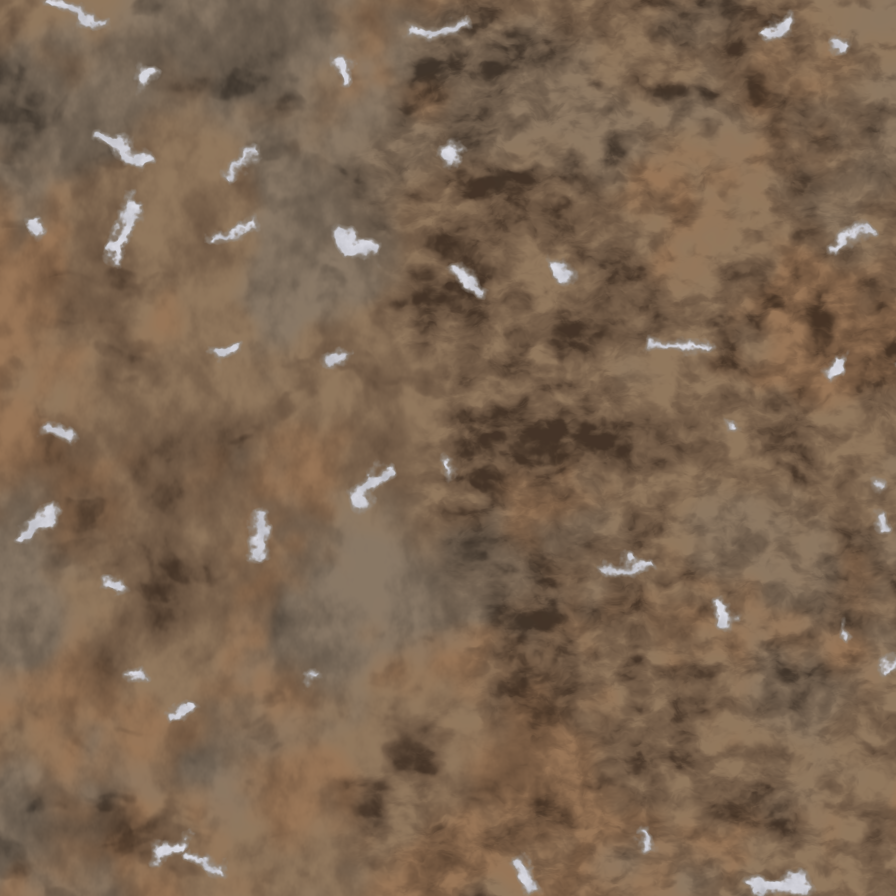
This texture is drawn by a WebGL 1 fragment shader. Its source:

```glsl
precision highp float;
// Weathered brown earth with blurred mottling, gritty crevices and scattered pale flakes.
uniform vec2 u_resolution;

const vec3 DARK_SOIL = vec3(0.27, 0.205, 0.155);
const vec3 UMBER = vec3(0.45, 0.36, 0.28);
const vec3 TAN = vec3(0.57, 0.47, 0.365);
const vec3 GREY_SOIL = vec3(0.48, 0.425, 0.365);
const vec3 RUST = vec3(0.50, 0.36, 0.25);
const vec3 FLAKE_RIM = vec3(0.58, 0.55, 0.52);
const vec3 FLAKE_WHITE = vec3(0.80, 0.80, 0.83);

const float FLAKE_CELLS = 9.0;       // flake grid cells across the canvas
const float FLAKE_CHANCE = 0.50;     // share of cells holding a flake
const float FLAKE_RAGGED = 0.030;    // outline distortion
const float MOTTLE_CONTRAST = 1.15;
const float GRIT_CONTRAST = 0.85;

float hash(vec2 p) {
  vec3 q = fract(vec3(p.xyx) * 0.1031);
  q += dot(q, q.yzx + 33.33);
  return fract((q.x + q.y) * q.z);
}

float noise(vec2 p) {
  vec2 i = floor(p);
  vec2 f = fract(p);
  f = f * f * f * (f * (f * 6.0 - 15.0) + 10.0);
  float low = mix(hash(i), hash(i + vec2(1.0, 0.0)), f.x);
  float high = mix(hash(i + vec2(0.0, 1.0)), hash(i + vec2(1.0, 1.0)), f.x);
  return mix(low, high, f.y);
}

// Rotated octaves, centred on zero.
float fbm(vec2 p) {
  float sum = 0.0;
  float amp = 0.5;
  for (int i = 0; i < 4; i++) {
    sum += amp * (noise(p) - 0.5);
    p = mat2(1.6, 1.2, -1.2, 1.6) * p + 17.3;
    amp *= 0.55;
  }
  return sum;
}

vec2 warp(vec2 p) {
  return vec2(fbm(p), fbm(p + 41.7));
}

// Signed distance to the nearest ragged flake.
float flakeDistance(vec2 uv) {
  vec2 p = uv + FLAKE_RAGGED * warp(uv * 42.0);
  vec2 home = floor(p * FLAKE_CELLS);
  float nearest = 1.0;
  for (int y = -1; y <= 1; y++) {
    for (int x = -1; x <= 1; x++) {
      vec2 cell = home + vec2(float(x), float(y));
      float present = step(hash(cell + 5.0), FLAKE_CHANCE);
      vec2 jitter = 0.1 + 0.8 * vec2(hash(cell + 11.0), hash(cell + 23.0));
      vec2 q = p - (cell + jitter) / FLAKE_CELLS;
      float angle = 6.2832 * hash(cell + 37.0);
      float c = cos(angle);
      float s = sin(angle);
      q = mat2(c, -s, s, c) * q;
      float size = hash(cell + 53.0);
      float halfLength = mix(0.003, 0.034, size * size);
      float radius = mix(0.005, 0.011, hash(cell + 71.0));
      q.x -= clamp(q.x, -halfLength, halfLength);
      nearest = min(nearest, mix(1.0, length(q) - radius, present));
    }
  }
  return nearest;
}

vec3 soil(vec2 uv) {
  // Soft ground on the left gives way to crisp grit on the right.
  float gritty = smoothstep(0.42, 0.62, uv.x + 0.5 * fbm(uv * 4.0 + 9.0));
  vec2 bent = uv + 0.05 * warp(uv * 9.0);
  float broad = fbm(bent * 5.0 + 3.0);
  float mottle = fbm(bent * vec2(17.0, 12.0) + 29.0);
  float softGrain = fbm(uv * vec2(52.0, 38.0) + 61.0);
  float grit = fbm((uv + 0.018 * warp(uv * 30.0)) * vec2(38.0, 56.0) + 83.0);

  float tone = 0.57 + 0.40 * broad + 0.60 * MOTTLE_CONTRAST * mottle;
  tone += mix(0.35 * softGrain, GRIT_CONTRAST * grit, gritty);
  // Sparse shadowed hollows.
  float hollow = smoothstep(0.10, 0.30, fbm(bent * vec2(13.0, 19.0) + 97.0));
  tone -= hollow * mix(0.20, 0.32, gritty);

  vec3 color = mix(DARK_SOIL, UMBER, smoothstep(0.05, 0.50, tone));
  color = mix(color, TAN, smoothstep(0.42, 0.82, tone));
  float light = dot(color, vec3(0.333));
  float greyness = smoothstep(-0.02, 0.20, fbm(uv * 5.5 + 131.0));
  float warmth = smoothstep(0.0, 0.22, fbm(uv * 6.5 + 157.0));
  color = mix(color, GREY_SOIL * light / 0.423, greyness * mix(0.85, 0.45, gritty));
  return mix(color, RUST * light / 0.37, warmth * 0.5 * (1.0 - greyness));
}

void main() {
  vec2 uv = gl_FragCoord.xy / min(u_resolution.x, u_resolution.y);
  float pixel = 1.0 / min(u_resolution.x, u_resolution.y);
  vec3 color = soil(uv);

  // Flakes: a dusty rim, then a bright, slightly uneven face.
  float d = flakeDistance(uv);
  float soft = max(0.0025, pixel);
  float face = 0.94 + 0.25 * (fbm(uv * 60.0 + 211.0) + 0.25);
  color = mix(color, FLAKE_RIM, 0.8 * (1.0 - smoothstep(-soft, 2.0 * soft, d)));
  color = mix(color, FLAKE_WHITE * face, 1.0 - smoothstep(-2.0 * soft, 0.0, d));
  gl_FragColor = vec4(color, 1.0);
}
```
